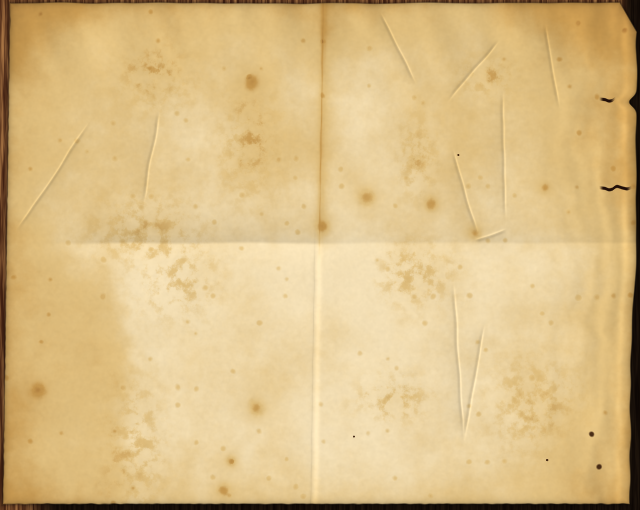
Reproduce this texture procedurally as a Shadertoy shader.

```glsl
vec2 hash2(vec2 p) {
  p = vec2(dot(p, vec2(127.1, 311.7)), dot(p, vec2(269.5, 183.3)));
  return fract(sin(p) * 43758.5) * 2.0 - 1.0;
}

float noise(vec2 p) {
  vec2 i = floor(p), f = fract(p), u = f * f * (3.0 - 2.0 * f), e = vec2(0, 1);
  return mix(mix(dot(hash2(i), f), dot(hash2(i + e.yx), f - e.yx), u.x),
             mix(dot(hash2(i + e), f - e), dot(hash2(i + 1.0), f - 1.0), u.x), u.y);
}

float fbm(vec2 p) {
  float sum = 0.0, amp = 0.6;
  for (int i = 0; i < 4; i++) {
    sum += amp * noise(p);
    p = mat2(1.6, 1.2, -1.2, 1.6) * p + 7.3;
    amp *= 0.55;
  }
  return sum;
}

float bell(float x) { return exp(-x * x); }
float decay(float d, float size) { return exp(-max(d, 0.0) / size); }

// Blotches: centre and radii
const vec4 stains[10] = vec4[10](
  vec4(.3, .85, .06, .05), vec4(.495, .71, .05, .08), vec4(.28, .55, .09, .05),
  vec4(.81, .46, .07, .05), vec4(.82, .69, .03, .06), vec4(.34, .45, .07, .06),
  vec4(.77, .22, .06, .04), vec4(1.05, .2, .07, .07), vec4(.96, .85, .05, .03),
  vec4(.26, .12, .05, .1));

// Foxing: centre and radius
const vec3 spots[10] = vec3[10](
  vec3(.503, .199, .012), vec3(.438, .039, .009), vec3(.453, .096, .009), vec3(.634, .556, .01),
  vec3(1.069, .632, .008), vec3(.495, .84, .012), vec3(.719, .613, .013), vec3(.846, .6, .011),
  vec3(.931, .542, .009), vec3(.075, .235, .012));

// Creases: start and end
const vec4 creases[10] = vec4[10](
  vec4(.033, .551, .176, .763), vec4(.748, .975, .817, .837), vec4(.987, .82, .992, .567),
  vec4(.89, .444, .912, .134), vec4(.951, .363, .912, .134), vec4(.931, .53, .993, .551),
  vec4(.89, .706, .938, .54), vec4(1.07, .951, 1.098, .788), vec4(.98, .918, .878, .8),
  vec4(.314, .779, .281, .6));

// Pinholes and punched holes: centre and radius
const vec3 holes[5] = vec3[5](vec3(.899, .696, .003), vec3(.694, .144, .003),
  vec3(1.073, .098, .003), vec3(1.16, .149, .007), vec3(1.175, .085, .007));

vec3 paperTone(float age) {
  vec3 c = mix(vec3(.955, .875, .71), vec3(.87, .74, .49), smoothstep(0.0, .55, age));
  c = mix(c, vec3(.77, .59, .31), smoothstep(.5, 1.0, age));
  return mix(c, vec3(.46, .25, .08), smoothstep(.95, 1.9, age));
}

float creaseLight(vec2 p, vec4 s) {
  vec2 axis = s.zw - s.xy, q = p - s.xy;
  float len = length(axis), t = dot(q, axis) / (len * len);
  float d = (q.x * axis.y - q.y * axis.x) / len;
  float light = .1 * bell(d / .0022) - .08 * bell((d - .004) / .003);
  light -= .05 * smoothstep(0.0, .002, d) * decay(d, .022);
  return light * smoothstep(-.03, .15, t) * smoothstep(1.03, .8, t);
}

void mainImage(out vec4 fragColor, in vec2 fragCoord) {
  vec2 p = fragCoord / iResolution.xy * vec2(1.255, 1);
  float aa = 1.0 / iResolution.y;
  float cloud = fbm(p * 5.0), mottle = fbm(p * 42.0), rough = noise(p * 70.0);

  // Sheet outline with worn right side and clipped corner
  float left = p.x - mix(.006, .02, p.y) - .0015 * rough;
  float right = 1.248 - .013 * smoothstep(.55, .25, p.y) - .014 * bell((p.y - .8) / .012)
              + .005 * noise(vec2(p.y * 18.0, 3.5)) - p.x;
  float top = .994 - p.y + .003 * noise(vec2(p.x * 16.0, 8.5));
  float bottom = p.y - .012 - .002 * rough;
  float corner = dot(vec2(1.217, .992) - p, vec2(.866, .5));
  float sheet = min(min(min(left, right), min(top, bottom)), corner);

  // Ageing from the rim and the left tide mark
  float age = .1 + .45 * cloud + .12 * mottle + .48 * decay(left, .13) + .45 * decay(right, .12)
            + .52 * decay(top, .12) + .26 * decay(bottom, .09);
  age += .25 * smoothstep(0.0, .06, .275 + .04 * cloud - p.x) * smoothstep(.65, .4, p.y);
  age += .1 * smoothstep(.5, .56, p.y) + .14 * smoothstep(.95, 1.2, p.x);

  vec2 bent = p + .004 * vec2(noise(p * 17.0), noise(p * 17.0 + 9.0));
  float light = .012 * noise(p * 230.0) + .025 * noise(p * 110.0) + .03 * fbm(p * 12.0);
  for (int i = 0; i < 10; i++) {
    vec2 q = (p - stains[i].xy) / stains[i].zw + .5 * vec2(cloud, -cloud);
    age += exp(-dot(q, q)) * (.07 + .4 * smoothstep(-.08, .28, mottle));
    float d = length(p - spots[i].xy) / spots[i].z + 1.2 * mottle;
    age += .55 * bell(d) + .12 * bell(d * .4);
    light += creaseLight(bent, creases[i]);
  }

  // Scattered flecks
  vec2 r = hash2(floor(p * 28.0));
  float fleck = length(fract(p * 28.0) - .5 - .3 * r) + .2 * mottle;
  age += .28 * step(.35, r.x * r.y) * smoothstep(.2, .02, fleck);

  // Vertical fold: brown above, pale ridge below
  float fold = p.x - mix(.618, .634, p.y) - .0015 * noise(vec2(p.y * 25.0, 1.5));
  float upper = smoothstep(.47, .58, p.y);
  age += upper * (.45 * exp(-abs(fold) / .003) + .24 * exp(-abs(fold - .006) / .014));
  light += (1.0 - upper) * (.07 * bell(fold / .006) - .07 * exp(-abs(fold + .009) / .002));

  // Horizontal fold: shade above, glow below
  float level = p.y - .524 - .004 * noise(vec2(p.x * 9.0, 2.5));
  float reach = smoothstep(.06, .25, p.x) * (1.0 - .5 * smoothstep(.6, .68, p.x));
  light += reach * mix(.04 * decay(-level, .05), -.1 * decay(level, .035), smoothstep(-.004, .004, level));

  // Ripples at the right and top, dark rim
  light += .16 * smoothstep(1.0, 1.24, p.x) * noise(vec2(p.x * 42.0 + 3.0 * cloud, p.y * 8.0));
  light += .1 * smoothstep(.7, 1.0, p.y) * noise(vec2(p.x * 24.0 + p.y * 8.0, p.y * 6.0));
  light += .08 * bell((right - .022) / .007) - .22 * decay(sheet, .005);
  vec3 col = paperTone(max(age, 0.0)) * (1.0 + light);

  // Ragged tears and holes
  for (int i = 0; i < 2; i++) {
    float k = float(i), y = p.y - mix(.806, .632, k) + .012 * noise(vec2(p.x * 75.0, 4.5));
    float span = smoothstep(1.174, 1.184, p.x) * smoothstep(0.0, .012, mix(1.208, 1.24, k) - p.x);
    col = mix(col, vec3(.13, .06, .03), span * smoothstep(.0045, .0015, abs(y)));
  }
  for (int i = 0; i < 5; i++) {
    float d = length(p - holes[i].xy) / holes[i].z + .4 * rough;
    col = mix(col, vec3(.22, .11, .04), .9 * smoothstep(1.0, .4, d));
  }

  // Wooden table, in shadow at the right and bottom
  float streak = smoothstep(-.3, .4, fbm(p * vec2(140, 7)));
  vec3 wood = mix(vec3(.26, .13, .07), vec3(.66, .46, .27), streak);
  wood *= 1.0 - .8 * max(smoothstep(1.21, 1.24, p.x), smoothstep(.03, .012, p.y) * smoothstep(.03, .12, p.x));
  wood *= 1.0 - .5 * decay(-sheet, .003);
  fragColor = vec4(mix(wood, col, smoothstep(-aa, aa, sheet)), 1);
}
```
